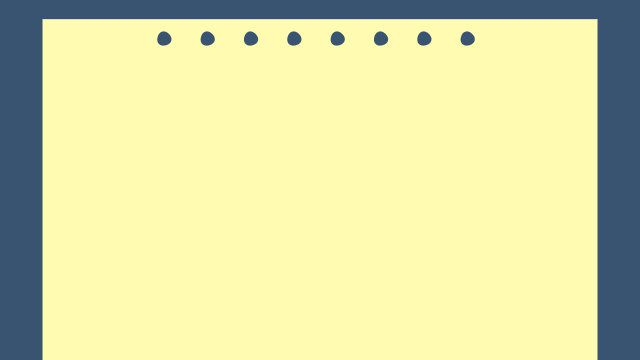
Write a Shadertoy shader that draws this background.

```glsl
// A pale yellow note sheet with a row of punched holes on a slate blue desk.

// Lengths are in canvas heights, with the origin at the lower left.
const vec3 DESK_COLOR = vec3(0.22, 0.33, 0.44);
const vec3 PAPER_COLOR = vec3(1.0, 0.99, 0.70);
const float PAPER_LEFT = 0.1181;
const float PAPER_RIGHT = 1.6597;
const float PAPER_TOP = 0.9468;

const float HOLE_COUNT = 8.0;
const vec2 FIRST_HOLE = vec2(0.4560, 0.8924);
const float HOLE_SPACING = 0.12037;
const float HOLE_RADIUS = 0.0196;
const float HOLE_WOBBLE = 0.045;  // relative bulge of the three soft corners
const float HOLE_TURN = 1.833;    // direction of the top corner, in radians

// Signed distance to the sheet, which runs off the lower edge.
float paperDistance(vec2 p) {
    float sides = max(PAPER_LEFT - p.x, p.x - PAPER_RIGHT);
    return max(sides, p.y - PAPER_TOP);
}

// Approximate distance to the nearest hole, a softly three-cornered disc.
float holeDistance(vec2 p) {
    float index = round((p.x - FIRST_HOLE.x) / HOLE_SPACING);
    index = clamp(index, 0.0, HOLE_COUNT - 1.0);
    vec2 q = p - FIRST_HOLE - vec2(index * HOLE_SPACING, 0.0);
    float angle = atan(q.y, q.x + 1e-6);
    float bulge = HOLE_WOBBLE * cos(3.0 * (angle - HOLE_TURN));
    return length(q) - HOLE_RADIUS * (1.0 + bulge);
}

// Coverage of a shape, smoothed over one pixel.
float coverage(float d, float pixel) {
    return clamp(0.5 - d / pixel, 0.0, 1.0);
}

void mainImage(out vec4 fragColor, in vec2 fragCoord) {
    vec2 p = fragCoord / iResolution.y;
    float pixel = 1.0 / iResolution.y;

    // Cut the holes out of the sheet so that the desk shows through.
    float sheet = coverage(paperDistance(p), pixel);
    float holes = coverage(holeDistance(p), pixel);
    vec3 color = mix(DESK_COLOR, PAPER_COLOR, sheet * (1.0 - holes));

    fragColor = vec4(color, 1.0);
}
```
